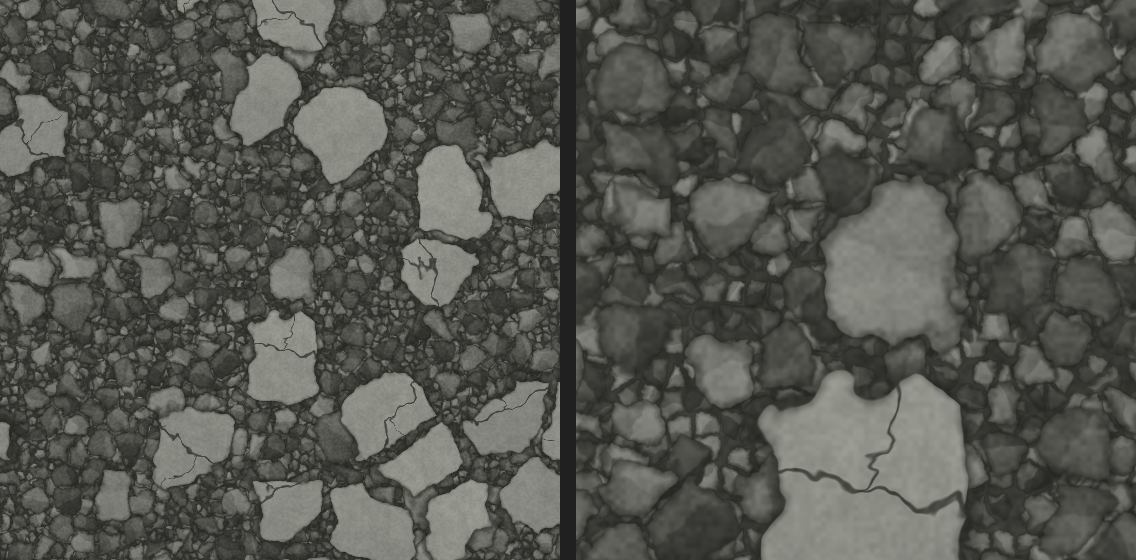
Left, the full canvas; right, a detail of the centre.
Reproduce this texture procedurally as a Shadertoy shader.

```glsl
const vec3 CREVICE = vec3(0.155, 0.154, 0.140);
const vec3 PALE_STONE = vec3(0.580, 0.586, 0.555);
const vec2 LIGHT = vec2(-0.4, 0.9);

// Per layer: stones across the canvas, share kept, darkest tone, palest tone
const int LAYERS = 5;
const vec4 LAYER[LAYERS] = vec4[LAYERS](
    vec4(62.0, 1.00, 0.24, 0.74),
    vec4(37.0, 0.68, 0.24, 0.76),
    vec4(23.0, 0.52, 0.24, 0.78),
    vec4(12.5, 0.20, 0.46, 0.90),
    vec4(7.0, 0.33, 0.87, 1.00));

const float RAGGED = 0.42;      // outline distortion, in stone widths
const float MAX_RADIUS = 0.66;  // limit of stone size, in stone widths
const float SOFT_EDGE = 0.0016; // outline blur, in canvas units
const float SHADOW = 0.62;
const float FACET = 0.20;
const float MOTTLE = 0.24;
const float GRAIN = 0.17;

float hash(vec2 p) {
    return fract(sin(dot(p, vec2(127.1, 311.7))) * 43758.5);
}

vec2 hash2(vec2 p) {
    return vec2(hash(p), hash(p + 19.7));
}

float noise(vec2 p) {
    vec2 i = floor(p), f = fract(p);
    f = f * f * (3.0 - 2.0 * f);
    return mix(mix(hash(i), hash(i + vec2(1, 0)), f.x),
               mix(hash(i + vec2(0, 1)), hash(i + vec2(1, 1)), f.x), f.y);
}

float fbm(vec2 p) {
    float sum = 0.0, amp = 0.53;
    for (int i = 0; i < 4; i++) {
        sum += amp * noise(p);
        p = mat2(1.6, 1.2, -1.2, 1.6) * p + 7.3;
        amp *= 0.5;
    }
    return sum;
}

struct Stone {
    vec2 id;
    vec2 local;  // position relative to the stone centre
    float edge;  // distance to the cell border
};

vec2 toCentre(vec2 cell, vec2 f, vec2 offset) {
    return offset + 0.1 + 0.8 * hash2(cell + offset) - f;
}

Stone findStone(vec2 q) {
    vec2 cell = floor(q), f = fract(q);
    vec2 nearest = vec2(9.0), home = vec2(0.0);
    for (int y = -1; y <= 1; y++)
    for (int x = -1; x <= 1; x++) {
        vec2 r = toCentre(cell, f, vec2(x, y));
        if (dot(r, r) < dot(nearest, nearest)) {
            nearest = r;
            home = vec2(x, y);
        }
    }
    float edge = 9.0;
    for (int y = -2; y <= 2; y++)
    for (int x = -2; x <= 2; x++) {
        vec2 r = toCentre(cell, f, home + vec2(x, y));
        vec2 gap = r - nearest;
        if (dot(gap, gap) > 0.0001)
            edge = min(edge, dot(0.5 * (r + nearest), normalize(gap)));
    }
    return Stone(cell + home, -nearest, edge);
}

// Wandering split with a side branch
float crackMask(vec2 local, vec2 dir, vec2 q) {
    float wander = fbm(q * 3.0) - 0.5;
    float split = dot(local, dir) + 0.4 * wander;
    float branch = dot(local, vec2(-dir.y, dir.x)) + 0.5 * wander - 0.06;
    float dist = min(abs(split), abs(branch) + 0.006 + step(split, 0.0));
    return 1.0 - smoothstep(0.006, 0.026, dist);
}

// Paints one layer of stones with contact shadows over the tone below
float addStones(float under, vec2 p, int index) {
    vec4 layer = LAYER[index];
    float seed = float(index) * 41.0;
    float flatness = pow(float(index) / float(LAYERS - 1), 2.0);
    vec2 q = p * layer.x + seed;
    q += RAGGED * (vec2(fbm(q * 2.3), fbm(q * 2.3 + 37.0)) - 0.5);

    Stone s = findStone(q);
    if (hash(s.id + 5.3) > layer.y) return under;

    float inset = mix(0.05, 0.13, hash(s.id + 8.1));
    float body = min(s.edge, MAX_RADIUS - length(s.local)) - inset;
    float angle = 6.2832 * hash(s.id + 2.9);
    vec2 dir = vec2(cos(angle), sin(angle));

    // Stone tone: base, tilted light, facets and dark rim
    float tone = mix(layer.z, layer.w, pow(hash(s.id + 3.7), 1.4));
    float side = smoothstep(-0.04, 0.04, dot(s.local, dir) + 0.2 * hash(s.id) - 0.1);
    tone += FACET * (side - 0.5) * (1.0 - 0.85 * flatness);
    tone += 0.22 * dot(s.local, LIGHT) * (1.0 - 0.8 * flatness);
    tone *= mix(0.5, 1.0, smoothstep(-0.02, mix(0.18, 0.04, flatness), body));
    if (index == LAYERS - 1 && hash(s.id + 6.4) < 0.55)
        tone *= 1.0 - 0.72 * crackMask(s.local, dir, q);

    float cover = smoothstep(-0.5, 0.5, body / (SOFT_EDGE * layer.x));
    float shade = 1.0 - SHADOW * smoothstep(-inset, 0.0, body);
    return mix(under * shade, tone, cover);
}

void mainImage(out vec4 fragColor, in vec2 fragCoord) {
    vec2 p = fragCoord / iResolution.y;
    float tone = 0.06 + 0.16 * fbm(p * 90.0);
    for (int i = 0; i < LAYERS; i++) tone = addStones(tone, p, i);

    // Weathering and mineral grain
    float surface = MOTTLE * (fbm(p * 75.0) - 0.5) + GRAIN * (noise(p * 310.0) - 0.5);
    tone += surface * mix(0.55, 1.0, smoothstep(0.0, 0.4, tone)) * mix(1.0, 0.65, smoothstep(0.6, 0.9, tone));
    tone *= 0.9 + 0.2 * fbm(p * 3.0);
    fragColor = vec4(mix(CREVICE, PALE_STONE, clamp(tone, 0.0, 1.08)), 1.0);
}
```
